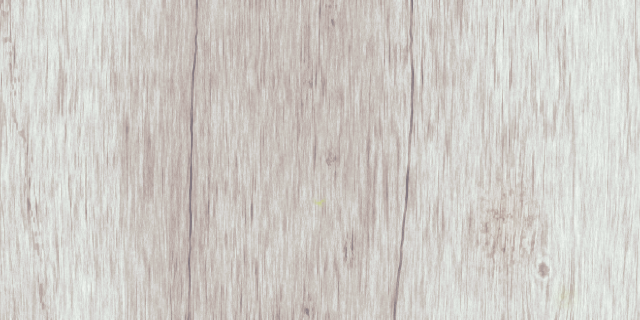
Give the GLSL for this texture, as a WebGL 2 fragment shader.

```glsl
#version 300 es
precision highp float;
// Pale whitewashed wood with fine vertical grain, dark seams, a knot and worn patches.
uniform vec2 u_resolution;
out vec4 fragColor;

float hash(vec2 p) {
  vec3 q = fract(p.xyx * vec3(0.1031, 0.1030, 0.0973));
  q += dot(q, q.yzx + 33.33);
  return fract((q.x + q.y) * q.z);
}

float noise(vec2 p) {
  vec2 cell = floor(p), f = fract(p);
  f = f * f * (3.0 - 2.0 * f);
  float low = mix(hash(cell), hash(cell + vec2(1, 0)), f.x);
  float high = mix(hash(cell + vec2(0, 1)), hash(cell + vec2(1, 1)), f.x);
  return mix(low, high, f.y);
}

float fbm(vec2 p) {
  return 0.55 * noise(p) + 0.3 * noise(p * 2.1 + 17.0) + 0.15 * noise(p * 4.3 + 41.0);
}

// Soft elliptical spot, 1 at its centre.
float spot(vec2 p, vec2 centre, vec2 radius) {
  vec2 d = (p - centre) / radius;
  return exp(-dot(d, d));
}

// Thin line with soft sides around a signed distance.
float crack(float d, float width) {
  return 1.0 - smoothstep(0.3 * width, width, abs(d));
}

// Wood colour by lightness, from grey-mauve through beige to cool white.
vec3 woodColour(float t) {
  vec3 c = mix(vec3(0.60, 0.55, 0.56), vec3(0.73, 0.67, 0.65), clamp((t - 0.55) / 0.12, -0.6, 1.0));
  c = mix(c, vec3(0.77, 0.73, 0.71), clamp((t - 0.67) / 0.06, 0.0, 1.0));
  c = mix(c, vec3(0.80, 0.78, 0.75), clamp((t - 0.73) / 0.05, 0.0, 1.0));
  c = mix(c, vec3(0.84, 0.83, 0.82), clamp((t - 0.78) / 0.05, 0.0, 1.0));
  c = mix(c, vec3(0.87, 0.89, 0.87), clamp((t - 0.83) / 0.06, 0.0, 1.0));
  return c + 0.7 * max(t - 0.89, 0.0);
}

void main() {
  vec2 p = gl_FragCoord.xy / u_resolution.y;
  float fromTop = 1.0 - p.y;

  // Grain coordinates: slight lean and sway, spread around the knot
  vec2 knot = vec2(1.70, 0.155);
  vec2 g = p;
  g.x += 0.02 * fromTop * fromTop * smoothstep(0.3, 1.3, p.x);
  g.x += 0.022 * (noise(p * vec2(3.0, 2.2)) - 0.5) + 0.003 * (noise(p * vec2(14.0, 9.0)) - 0.5);
  g.x -= (p.x - knot.x) * 0.5 * spot(p, knot, vec2(0.08, 0.16));

  // Broad shading of the boards
  float tone = 0.880 - 0.108 * smoothstep(0.20, 0.60, g.x);
  tone += 0.068 * smoothstep(1.12, 1.34, g.x) + 0.05 * smoothstep(1.50, 1.80, g.x);
  tone -= 0.035 * (1.0 - smoothstep(0.0, 0.14, g.x - 0.1 * fromTop));
  tone += 0.06 * (fbm(g * vec2(7.0, 0.9) + 5.0) - 0.5);
  tone += 0.055 * (fbm(g * vec2(9.0, 4.0) + 60.0) - 0.5);

  // Streaks from faint wide ones to crisp hair-fine fibres, then surface grit
  tone += 0.025 * (noise(g * vec2(42.0, 3.0)) - 0.5);
  tone += 0.03 * (noise(g * vec2(82.0, 9.0) + 9.0) - 0.5);
  tone += 0.075 * (noise(g * vec2(138.0, 13.0) + 23.0) - 0.5);
  tone += 0.12 * (noise(g * vec2(225.0, 20.0) + 47.0) - 0.5);
  tone += 0.07 * (noise(p * vec2(310.0, 95.0)) - 0.5);
  tone += 0.045 * (noise(p * vec2(330.0, 290.0) + 80.0) - 0.5);

  // Long thin grain lines that fade in and out
  float lines = 1.0 - smoothstep(0.02, 0.09, abs(noise(g * vec2(48.0, 2.2) + 90.0) - 0.5));
  tone -= 0.085 * lines * smoothstep(0.40, 0.75, noise(g * vec2(30.0, 7.0) + 12.0));

  // Short dark pores in loose clusters
  float pores = smoothstep(0.66, 0.88, noise(g * vec2(190.0, 12.0) + 71.0));
  tone -= 0.11 * pores * smoothstep(0.1, 0.8, noise(g * vec2(9.0, 3.0) + 31.0));

  // Faint cross ripples on the pale left board
  float ripple = noise(p * vec2(7.0, 26.0) + 13.0) - 0.5;
  tone += 0.03 * ripple * (1.0 - smoothstep(0.2, 0.5, p.x));

  // Worn brownish patch above the knot
  float worn = spot(p, vec2(1.58, 0.30), vec2(0.09, 0.15));
  tone -= worn * (0.045 + 0.20 * smoothstep(0.45, 0.8, fbm(p * vec2(75.0, 50.0))));

  // Knot with broken rings and a dark core
  vec2 k = (p - knot) / vec2(0.024, 0.038);
  float radius = length(k) + 0.8 * (fbm(p * 55.0) - 0.5);
  tone += 0.09 * sin(radius * 7.0 + 1.5) * exp(-0.5 * radius * radius);
  tone -= 0.24 * exp(-5.0 * radius * radius) + 0.03 * exp(-0.5 * radius * radius);

  // Small splintered bruises in the middle board
  for (int i = 0; i < 5; i++) {
    float id = float(i);
    vec2 centre = vec2(0.88 + 0.26 * hash(vec2(id, 3.0)), (id + hash(vec2(id, 8.0))) / 5.0);
    float bruise = spot(p, centre, vec2(0.020, 0.050));
    tone -= bruise * (0.02 + 0.22 * smoothstep(0.45, 0.72, fbm(p * vec2(100.0, 42.0) + id)));
  }

  // Long seams with uneven depth
  float sway = 0.010 * (noise(vec2(2.0, p.y * 7.0)) - 0.5) + 0.004 * (noise(vec2(6.0, p.y * 40.0)) - 0.5);
  float depth = 0.5 + 0.5 * noise(vec2(4.0, p.y * 18.0));
  float leftSeam = p.x - 0.612 + 0.026 * fromTop + sway;
  float rightSeam = p.x - 1.29 + 0.055 * fromTop * fromTop - sway;
  tone -= 0.26 * depth * crack(leftSeam, 0.0052);
  tone -= 0.31 * depth * crack(rightSeam, 0.0060);
  tone -= 0.02 * crack(leftSeam, 0.025) + 0.02 * crack(rightSeam, 0.03);

  // Ragged split along the left edge, broken into fine splinters
  float ragged = p.x - 0.013 - 0.13 * fromTop + 0.02 * (noise(vec2(9.0, p.y * 16.0)) - 0.5);
  tone -= 0.13 * crack(ragged, 0.022) * smoothstep(0.45, 0.75, noise(p * vec2(150.0, 48.0)));

  // A few short hairline cracks
  for (int i = 0; i < 8; i++) {
    float id = float(i);
    float x = (id + hash(vec2(id, 21.0))) / 4.0;
    float away = abs(p.y - hash(vec2(id, 34.0)));
    float span = 0.08 + 0.16 * hash(vec2(id, 55.0));
    float fade = 1.0 - smoothstep(0.4 * span, span, away);
    tone -= 0.18 * fade * noise(vec2(id, p.y * 30.0)) * crack(g.x - x, 0.004);
  }

  // Colour, warm tint in the worn patch, two tiny lichen marks
  vec3 colour = woodColour(tone) + worn * vec3(0.008, 0.0, -0.008);
  float lichen = spot(p, vec2(1.0, 0.37), vec2(0.014, 0.012)) * smoothstep(0.3, 0.6, noise(p * 110.0));
  lichen += 0.3 * spot(p, vec2(1.77, 0.07), vec2(0.03, 0.035)) * noise(p * 70.0);
  colour = mix(colour, vec3(0.78, 0.83, 0.45), 0.7 * clamp(lichen, 0.0, 1.0));
  fragColor = vec4(clamp(colour, 0.0, 1.0), 1.0);
}
```
